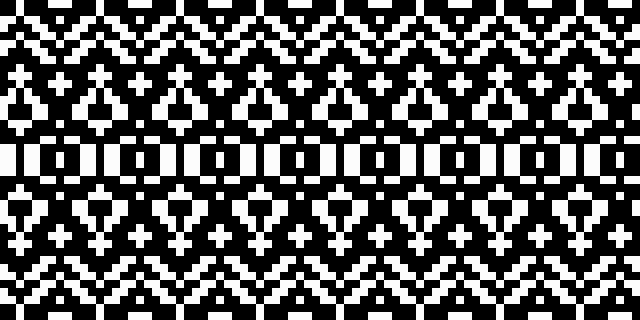
This pattern is drawn by a WebGL 2 fragment shader. Its source:

```glsl
#version 300 es
precision highp float;
// Black and white knitted border: eight mirrored repeats on a grid 40 stitches high.
// Each stitch is folded to a column and row distance, then tested against the
// motifs; a pixel blends the stitches it overlaps by their covered area.
uniform vec2 u_resolution;
out vec4 outColor;

bool within(int value, int low, int high) {
  return value >= low && value <= high;
}

bool cross3(int column, int row) {
  return abs(column) + abs(row) <= 1;
}

// 1.0 for a white stitch, 0.0 for a black one
float stitch(vec2 cell) {
  // Fold about the motif axis (0 to 5) and the middle of the cloth (0 to 19)
  int d = int(abs(mod(cell.x + 3.0, 10.0) - 5.0));
  int r = int(min(cell.y, 39.0 - cell.y));
  bool white = false;

  if (r < 2) {
    // Edge posts and bars
    white = d == 0 || (r == 0 && d >= 4);
  } else if (r < 8) {
    // Two stepped chevrons with dots
    int phase = (r - 2) % 3;
    white = within(d, phase + 1, phase + 2)
         || (d == 5 && phase == 0) || (d == 0 && r == 4);
  } else if (r < 17) {
    // Small crosses, then the open flower and its dot
    white = cross3(d, r - 9) || cross3(d - 5, r - 10);
    int petal = min(r, 13) - 11;
    white = white || (within(r, 11, 14) && d > 0 && within(d, petal, petal + 1));
    white = white || (r >= 15 && d <= 16 - r) || (r == 15 && d == 5);
  } else {
    // Central band of frames and bars
    white = r == 17 ? within(d, 3, 4) : within(d, 1, 2) || (r == 19 && d == 5);
  }
  return white ? 1.0 : 0.0;
}

void main() {
  float stitchesPerPixel = 40.0 / u_resolution.y;
  vec2 position = gl_FragCoord.xy * stitchesPerPixel;

  // Share of the pixel that lies past the nearest stitch boundary
  vec2 boundary = floor(position + 0.5);
  vec2 cover = clamp((position - boundary) / stitchesPerPixel + 0.5, 0.0, 1.0);
  vec2 lower = boundary - 1.0;

  float below = mix(stitch(lower), stitch(lower + vec2(1.0, 0.0)), cover.x);
  float above = mix(stitch(lower + vec2(0.0, 1.0)), stitch(boundary), cover.x);
  outColor = vec4(vec3(0.99 * mix(below, above, cover.y)), 1.0);
}
```
